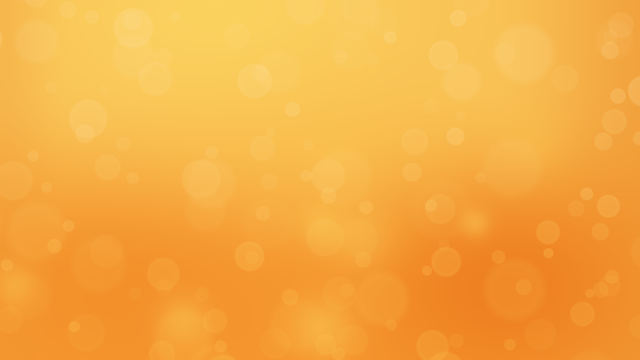
Reproduce this background procedurally as a WebGL 1 fragment shader.

```glsl
precision highp float;
// Warm bokeh backdrop: a gold-to-orange gradient shaped by broad elliptical
// glows, with soft central lights and translucent discs scattered over it.
// Discs come from jittered grids, layered from large and blurred to small.

uniform vec2 u_resolution;

const vec3 ORANGE = vec3(0.960, 0.590, 0.180);
const vec3 GOLD   = vec3(0.975, 0.755, 0.330);
const vec3 YELLOW = vec3(0.985, 0.835, 0.380);
const vec3 EMBER  = vec3(0.930, 0.490, 0.120);
const vec3 AMBER  = vec3(0.940, 0.600, 0.210);
const vec3 HONEY  = vec3(0.980, 0.760, 0.310);
const vec3 CREAM  = vec3(0.990, 0.860, 0.580);

// Hash without sine: two values in 0..1 for a cell and a seed.
vec2 hash2(vec2 cell, float seed) {
    vec3 h = fract(vec3(cell.xyx + seed) * vec3(0.1031, 0.1030, 0.0973));
    h += dot(h, h.yzx + 33.33);
    return fract((h.xx + h.yz) * h.zy);
}

// Elliptical falloff, 1 at the centre.
float glow(vec2 p, vec2 center, vec2 radius) {
    vec2 q = (p - center) / radius;
    return exp(-dot(q, q));
}

// Filled circle with a soft edge and a slightly brighter rim.
float lightDisc(float dist, float radius, float blur) {
    float body = 1.0 - smoothstep(radius - blur, radius + blur, dist);
    float rim = smoothstep(0.65 * radius, radius, dist);
    return body * (0.85 + 0.25 * rim);
}

// Broad gradient and the large light and dark regions.
vec3 backdrop(vec2 p) {
    vec3 color = mix(ORANGE, GOLD, smoothstep(0.22, 0.78, p.y));
    color = mix(color, YELLOW, 0.85 * glow(p, vec2(0.62, 0.96), vec2(0.50, 0.30)));
    color = mix(color, HONEY, 0.50 * glow(p, vec2(0.92, 0.58), vec2(0.42, 0.26)));
    color = mix(color, AMBER, 0.80 * smoothstep(1.35, 1.85, p.x));
    color = mix(color, AMBER, 0.30 * (1.0 - smoothstep(0.0, 0.20, p.x)));
    color = mix(color, EMBER, 0.90 * glow(p, vec2(1.40, 0.20), vec2(0.36, 0.26)));
    return mix(color, EMBER, 0.28 * glow(p, vec2(0.36, 0.20), vec2(0.34, 0.22)));
}

// Diffuse lights that gather around the middle and lower centre.
float softLights(vec2 p) {
    float light = 0.50 * glow(p, vec2(0.93, 0.58), vec2(0.075));
    light += 0.45 * glow(p, vec2(1.00, 0.34), vec2(0.095));
    light += 0.55 * glow(p, vec2(0.89, 0.38), vec2(0.060));
    light += 0.60 * glow(p, vec2(0.90, 0.09), vec2(0.085));
    light += 0.50 * glow(p, vec2(0.51, 0.11), vec2(0.070));
    light += 0.55 * glow(p, vec2(1.32, 0.38), vec2(0.040));
    light += 0.40 * glow(p, vec2(1.48, 0.61), vec2(0.090));
    light += 0.45 * glow(p, vec2(0.04, 0.21), vec2(0.060));
    return min(light, 0.8);
}

// One jittered grid of discs; returns their combined coverage.
float discLayer(vec2 p, float cellSize, vec2 radii, float blur, float density, float seed) {
    vec2 home = floor(p / cellSize);
    float clear = 1.0;
    for (int y = -1; y <= 1; y++) {
        for (int x = -1; x <= 1; x++) {
            vec2 cell = home + vec2(float(x), float(y));
            vec2 jitter = hash2(cell, seed);
            vec2 traits = hash2(cell, seed + 17.0);
            vec2 center = (cell + 0.1 + 0.8 * jitter) * cellSize;
            float radius = mix(radii.x, radii.y, traits.x);
            float present = step(traits.y, density);
            float strength = mix(0.10, 0.34, fract(traits.y * 7.0 + jitter.x));
            float softness = radius * blur + 0.0015;
            float cover = lightDisc(distance(p, center), radius, softness);
            clear *= 1.0 - present * strength * cover;
        }
    }
    return 1.0 - clear;
}

void main() {
    vec2 p = gl_FragCoord.xy / u_resolution.y;
    vec3 color = backdrop(p);
    color = mix(color, HONEY, softLights(p));

    // Light is creamier near the top and more golden below.
    vec3 discColor = mix(HONEY, CREAM, smoothstep(0.15, 0.80, p.y));
    float discs = discLayer(p, 0.23, vec2(0.050, 0.085), 0.22, 0.65, 3.0);
    color = mix(color, discColor, 0.75 * discs);
    discs = discLayer(p, 0.16, vec2(0.028, 0.055), 0.06, 0.60, 41.0);
    color = mix(color, discColor, 0.90 * discs);
    discs = discLayer(p, 0.11, vec2(0.012, 0.026), 0.08, 0.45, 89.0);
    color = mix(color, discColor, discs);

    gl_FragColor = vec4(color, 1.0);
}
```
